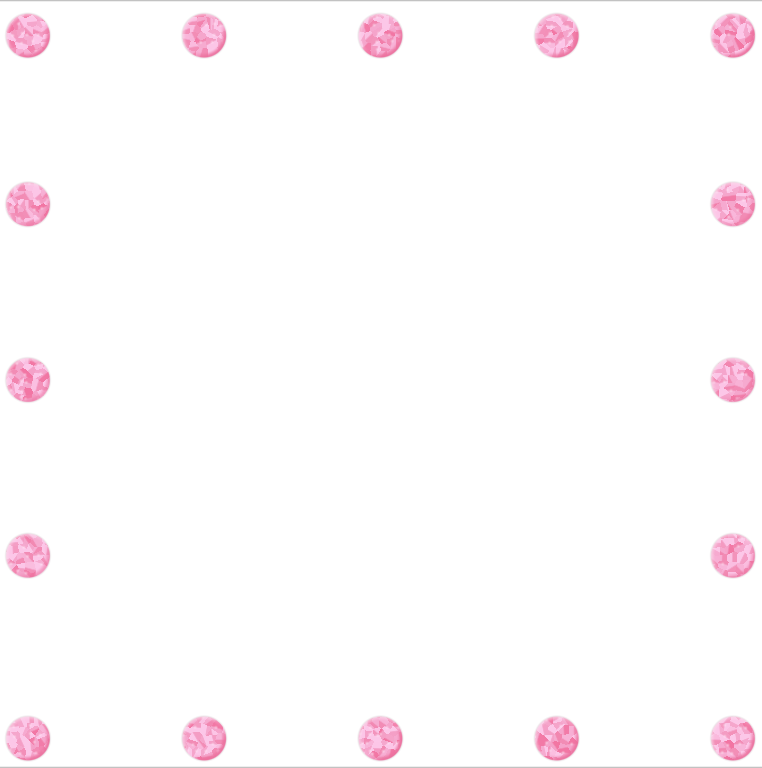
Reproduce this background procedurally as a WebGL 1 fragment shader.

```glsl
precision highp float;

uniform vec2 u_resolution;

const vec3 PALE = vec3(0.99, 0.78, 0.91);
const vec3 ROSE = vec3(0.96, 0.65, 0.80);
const vec3 PINK = vec3(0.95, 0.55, 0.71);
const vec3 DEEP = vec3(0.95, 0.46, 0.64);
const vec3 LINE_GREY = vec3(0.76);

const vec2 GRID_CENTER = vec2(0.4954, 0.5052);
const vec2 GRID_STEP = vec2(0.2295, 0.2288);
const float OUTER_ROW_DROP = 0.0092;
const float GEM_RADIUS = 0.0288;

vec2 hash2(vec2 p) {
  vec2 q = vec2(dot(p, vec2(127.1, 311.7)), dot(p, vec2(269.5, 183.3)));
  return fract(sin(q) * 4375.85);
}

// Nearest cell: xy is the offset from its seed, zw is its random pair
vec4 cellular(vec2 p) {
  vec2 base = floor(p);
  vec4 nearest = vec4(9.0, 9.0, 0.0, 0.0);
  for (int y = -1; y <= 1; y++) {
    for (int x = -1; x <= 1; x++) {
      vec2 cell = base + vec2(float(x), float(y));
      vec2 rnd = hash2(cell);
      vec2 offset = p - cell - rnd;
      if (dot(offset, offset) < dot(nearest.xy, nearest.xy)) {
        nearest = vec4(offset, rnd.yx);
      }
    }
  }
  return nearest;
}

vec3 pinkRamp(float t) {
  vec3 color = mix(DEEP, PINK, smoothstep(0.0, 0.25, t));
  color = mix(color, ROSE, smoothstep(0.25, 0.55, t));
  return mix(color, PALE, smoothstep(0.55, 0.9, t));
}

// Each cell is split by a random line into a light and a dark facet
vec3 facets(vec2 q, vec2 seed, float blur) {
  vec4 cell = cellular(q * 2.6 + seed);
  float angle = 6.2832 * cell.z;
  float side = dot(cell.xy, vec2(cos(angle), sin(angle)));
  float split = smoothstep(-blur, blur, side);
  float tone = cell.w * 0.65 + split * 0.45;
  vec3 color = pinkRamp(tone);
  float glint = smoothstep(0.3, 0.0, length(cell.xy)) * step(0.6, cell.z);
  return mix(color, vec3(1.0, 0.92, 0.97), glint * 0.45);
}

// q is the position in gem radii
vec3 gemColor(vec2 q, vec2 seed, float rimStrength, float blur) {
  vec3 color = facets(q, seed, blur * 2.6);
  float r = length(q);
  float lowerRight = dot(q, vec2(0.7071, -0.7071));
  float rim = smoothstep(0.72, 0.95, r) * smoothstep(0.1, 0.8, lowerRight);
  color = mix(color, DEEP * 0.97, rim * rimStrength);
  float paleEdge = smoothstep(0.8, 1.0, r) * smoothstep(0.3, -0.6, lowerRight);
  return mix(color, vec3(0.98, 0.86, 0.92), paleEdge * 0.6);
}

float disc(vec2 q, float radius, float blur) {
  return 1.0 - smoothstep(radius - blur, radius + blur, length(q));
}

void main() {
  vec2 p = gl_FragCoord.xy / u_resolution.y;
  float pixel = 1.0 / u_resolution.y;
  vec3 color = vec3(1.0);

  // Hairlines along the top and bottom
  float edgeDistance = min(p.y, 1.0 - p.y);
  float hairline = 1.0 - smoothstep(0.0011, 0.0011 + pixel, edgeDistance);
  color = mix(color, LINE_GREY, hairline);

  // Gems on the outer ring of a five by five grid
  vec2 index = floor((p - GRID_CENTER) / GRID_STEP + 0.5);
  index = clamp(index, -2.0, 2.0);
  float outerRow = step(1.5, abs(index.y));
  float onRing = max(outerRow, step(1.5, abs(index.x)));
  vec2 center = GRID_CENTER + index * GRID_STEP;
  center.y -= OUTER_ROW_DROP * outerRow;

  vec2 q = (p - center) / GEM_RADIUS;
  float blur = pixel / GEM_RADIUS;
  vec2 seed = index * 7.3 + 31.0;
  float rimStrength = mix(0.55, 0.9, outerRow);

  // Soft grey halo, then the stone
  color = mix(color, vec3(0.88, 0.84, 0.86), disc(q, 1.03, blur * 1.2) * onRing * 0.7);
  vec3 gem = gemColor(q, seed, rimStrength, blur);
  color = mix(color, gem, disc(q, 0.99, blur * 0.8) * onRing);

  gl_FragColor = vec4(color, 1.0);
}
```
